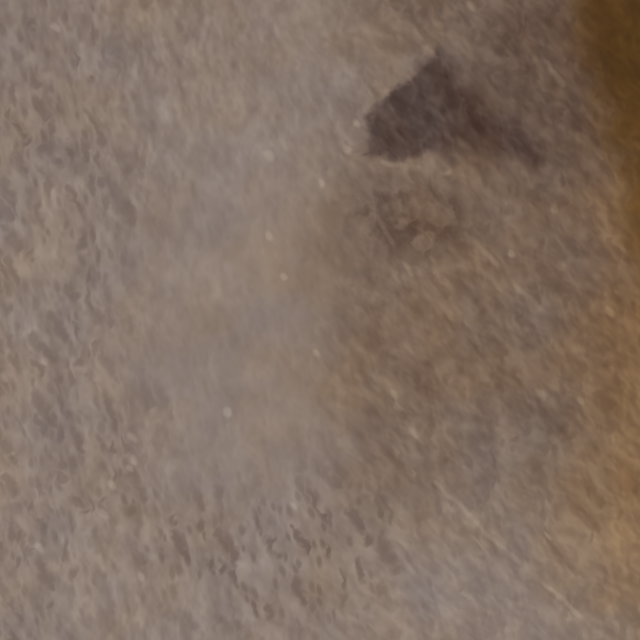
Give the GLSL for this texture, as a Shadertoy shader.

```glsl
const vec3 DARK_UMBER = vec3(0.290, 0.225, 0.205);
const vec3 PALE_TAUPE = vec3(0.625, 0.565, 0.520);
const vec3 RUST = vec3(0.40, 0.275, 0.13);
const vec3 WARM_TINT = vec3(1.07, 0.96, 0.76);
const vec2 STEEP_GRAIN = vec2(0.20, -0.98);
const vec2 SLANTED_GRAIN = vec2(0.64, -0.77);
const float BASE_TONE = 0.78;
const float GRAIN_CONTRAST = 0.34;
const float FLAKE_DEPTH = 0.36;
const float STAIN_DEPTH = 0.46;
const float SCRATCH_GAIN = 0.17;

// Scratches: start.xy, end.xy
const int SCRATCH_COUNT = 7;
const vec4 SCRATCHES[SCRATCH_COUNT] = vec4[](
    vec4(0.68, 0.245, 0.82, 0.115), vec4(0.82, 0.115, 0.96, -0.01),
    vec4(0.73, 0.635, 0.86, 0.50), vec4(0.59, 0.66, 0.645, 0.57),
    vec4(0.84, 0.92, 0.88, 0.865), vec4(0.60, 0.745, 0.70, 0.73),
    vec4(0.60, 0.31, 0.645, 0.26));

vec2 hash2(vec2 p) {
    vec3 q = fract(p.xyx * vec3(0.1031, 0.1030, 0.0973));
    q += dot(q, q.yzx + 33.33);
    return fract((q.xx + q.yz) * q.zy);
}

float noise(vec2 p) {
    vec2 i = floor(p), f = fract(p);
    f = f * f * (3.0 - 2.0 * f);
    float low = mix(hash2(i).x, hash2(i + vec2(1, 0)).x, f.x);
    float high = mix(hash2(i + vec2(0, 1)).x, hash2(i + vec2(1, 1)).x, f.x);
    return mix(low, high, f.y);
}

// Layered noise centred on zero
float clouds(vec2 p) {
    float sum = 0.0, amp = 0.5;
    for (int i = 0; i < 4; i++) {
        sum += amp * (noise(p) - 0.5);
        p = mat2(1.6, 1.2, -1.2, 1.6) * p + 17.3;
        amp *= 0.55;
    }
    return sum;
}

// Soft cellular spots; density is the share of occupied cells
float cellSpots(vec2 p, float density, float radius) {
    vec2 cell = floor(p);
    float spot = 0.0;
    for (int y = -1; y <= 1; y++)
    for (int x = -1; x <= 1; x++) {
        vec2 id = cell + vec2(x, y);
        float size = radius * (0.6 + 0.4 * hash2(id + 41.0).y);
        float d = length(p - id - hash2(id));
        float present = step(hash2(id + 87.0).x, density);
        spot = max(spot, present * (1.0 - smoothstep(0.25 * size, size, d)));
    }
    return spot;
}

// Coordinates across and along a grain direction
vec2 alongGrain(vec2 p, vec2 dir) {
    return vec2(dot(p, vec2(-dir.y, dir.x)), dot(p, dir)) + 3.0;
}

float fibres(vec2 g) {
    return 0.45 * (noise(g * vec2(58, 24)) - 0.5)
         + 0.55 * (noise(g * vec2(112, 52) + 9.0) - 0.5)
         + 0.35 * (noise(g * vec2(190, 105) + 5.0) - 0.5);
}

float segmentDistance(vec2 p, vec2 a, vec2 b) {
    vec2 ab = b - a;
    return length(p - a - ab * clamp(dot(p - a, ab) / dot(ab, ab), 0.0, 1.0));
}

float softBlob(vec2 p, vec2 centre, vec2 size) {
    return 1.0 - smoothstep(0.4, 1.2, length((p - centre) / size));
}

// Three-sided dark stain with a clipped left corner
float stainShape(vec2 p) {
    vec2 q = p - vec2(0.675, 0.82);
    float d = max(dot(q, vec2(-0.76, 0.65)) - 0.066, dot(q, vec2(0.05, -1.0)) - 0.062);
    d = max(d, max(dot(q, vec2(0.77, 0.64)) - 0.074, -q.x - 0.098));
    float feather = mix(0.010, 0.040, smoothstep(-0.02, 0.10, q.x));
    return 1.0 - smoothstep(-feather, feather, d);
}

void mainImage(out vec4 fragColor, in vec2 fragCoord) {
    vec2 p = fragCoord / iResolution.y;
    float broad = clouds(p * 5.0 + 2.0);
    float ragged = clouds(p * 24.0 + 11.0);
    vec2 warped = p + 0.012 * vec2(ragged, clouds(p * 24.0 + 63.0));
    vec2 steep = alongGrain(warped, STEEP_GRAIN);
    vec2 slanted = alongGrain(warped, SLANTED_GRAIN);

    // Broad shading: pale left, dusky right
    float dusk = smoothstep(0.40, 0.60, p.x + 0.18 * broad - 0.10 * smoothstep(0.7, 0.9, p.y));
    dusk *= smoothstep(0.05, 0.38, p.y + 0.15 * broad);
    float tone = BASE_TONE - 0.21 * dusk + 0.14 * broad + 0.16 * ragged;
    tone -= 0.20 * softBlob(p, vec2(0.86, 0.86), vec2(0.16, 0.20));
    tone -= 0.07 * smoothstep(0.75, 1.05, p.y) + 0.06 * smoothstep(0.7, 1.0, p.x);

    // Fibrous grain, turning slanted towards the right
    float turn = smoothstep(0.35, 0.65, p.x);
    float grain = mix(fibres(steep), fibres(slanted), turn);
    float smoothArea = softBlob(p, vec2(0.36, 0.50), vec2(0.19, 0.34));
    tone += GRAIN_CONTRAST * grain * (1.0 - 0.55 * smoothArea);

    // Dark flakes, thickest at the left and along the lower band
    float band = softBlob(p, vec2(0.42, 0.14), vec2(0.26, 0.16));
    float wear = max(band, 0.65 * (1.0 - smoothstep(0.10, 0.34, p.x + 0.3 * broad)));
    wear = max(wear, 0.6 * softBlob(p, vec2(0.27, 0.37), vec2(0.13, 0.11)));
    wear = max(wear, 0.35 * turn) * (1.0 - 0.8 * smoothArea);
    float flakes = cellSpots(steep * vec2(44, 19) + 1.6 * ragged, 0.50, 0.62);
    flakes = max(flakes, 0.7 * cellSpots(steep * vec2(75, 36) + 7.0, 0.35, 0.60));
    tone -= FLAKE_DEPTH * wear * flakes * (0.75 + grain);

    // Stains
    float stain = stainShape(p + 0.035 * vec2(ragged, -ragged));
    tone -= STAIN_DEPTH * stain * (0.85 + 0.9 * ragged);
    float smudge = softBlob(p, vec2(0.635, 0.655), vec2(0.13, 0.07));
    smudge = max(smudge, 0.45 * softBlob(p, vec2(0.64, 0.25), vec2(0.05, 0.04)));
    tone -= 0.34 * smudge * smoothstep(-0.16, 0.14, ragged + 0.4 * grain);

    // Broken pale scratches and scattered chips
    float scratch = 0.0;
    for (int i = 0; i < SCRATCH_COUNT; i++) {
        float d = segmentDistance(warped, SCRATCHES[i].xy, SCRATCHES[i].zw);
        scratch = max(scratch, 1.0 - smoothstep(0.001, 0.0065, d));
    }
    tone += SCRATCH_GAIN * scratch * smoothstep(0.15, 0.65, noise(p * 38.0));
    tone += 0.20 * cellSpots(slanted * vec2(30, 18), 0.045, 0.30);

    // Colour: umber to taupe, warmer at the right and rusty in the corner
    vec3 color = mix(DARK_UMBER, PALE_TAUPE, clamp(tone, -0.08, 1.12));
    color += vec3(0.03, 0.0, -0.05) * clouds(p * 12.0 + 31.0);
    float warmth = 0.35 * dusk + 0.65 * smoothstep(0.80, 1.02, p.x + 0.2 * broad);
    color *= mix(vec3(1), WARM_TINT, warmth * (1.0 - 0.8 * stain));
    float corner = p.x - 0.89 - 0.27 * (1.0 - p.y) + 0.06 * ragged;
    vec3 rust = RUST * (0.72 + 0.45 * tone + 0.4 * broad);
    color = mix(color, rust, 0.9 * smoothstep(-0.035, 0.055, corner));

    fragColor = vec4(color, 1.0);
}
```
